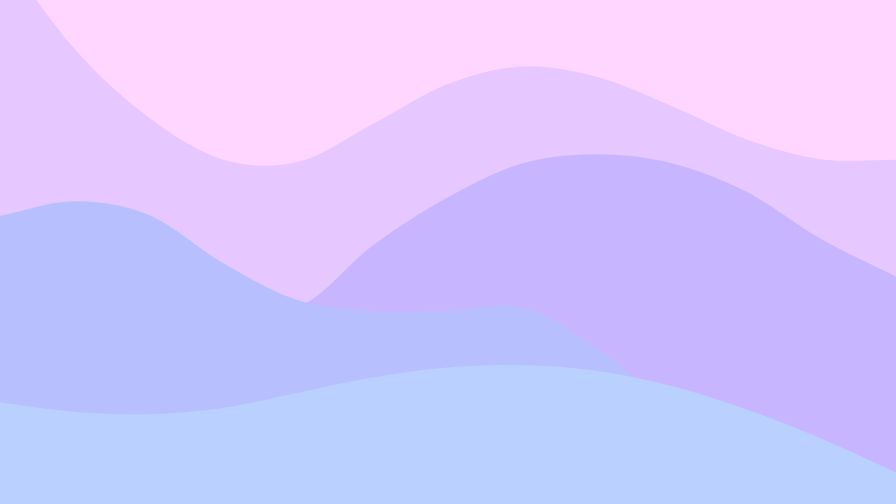
This background is drawn by a Shadertoy shader. Its source:

```glsl
// Five flat pastel layers: a pink sky behind four overlapping wavy hills.
// Each hill's crest is a smooth cubic spline through evenly spaced heights,
// and the hills are blended back to front with antialiased edges.

const int SPANS = 12;   // spline segments across the canvas

// Layer colours, back to front
const vec3 SKY_PINK   = vec3(1.00, 0.84, 1.00);
const vec3 LILAC      = vec3(0.905, 0.78, 1.00);
const vec3 VIOLET     = vec3(0.78, 0.715, 1.00);
const vec3 PERIWINKLE = vec3(0.72, 0.75, 1.00);
const vec3 PALE_BLUE  = vec3(0.73, 0.815, 1.00);

// Crest heights from left to right, as fractions of the canvas height
const float LILAC_CREST[SPANS + 1] = float[SPANS + 1](
    1.0995, 0.9028, 0.7662, 0.6829, 0.6794, 0.7546, 0.8333,
    0.8681, 0.8472, 0.7894, 0.7234, 0.6840, 0.6829);
const float VIOLET_CREST[SPANS + 1] = float[SPANS + 1](
    0.4000, 0.4000, 0.4000, 0.4097, 0.3924, 0.5139, 0.6088,
    0.6759, 0.6938, 0.6759, 0.6192, 0.5255, 0.4514);
const float PERIWINKLE_CREST[SPANS + 1] = float[SPANS + 1](
    0.5718, 0.6007, 0.5729, 0.4769, 0.4039, 0.3819, 0.3825,
    0.3889, 0.3079, 0.1852, 0.0741, 0.0000, -0.0500);
const float PALE_BLUE_CREST[SPANS + 1] = float[SPANS + 1](
    0.2014, 0.1829, 0.1782, 0.1910, 0.2211, 0.2512, 0.2708,
    0.2755, 0.2639, 0.2338, 0.1875, 0.1296, 0.0625);

// Catmull-Rom spline height at x in 0..1; the ends continue straight
float crestHeight(float x, float crest[SPANS + 1]) {
    float s = clamp(x, 0.0, 1.0) * float(SPANS);
    int i = min(int(s), SPANS - 1);
    float t = s - float(i);
    float b = crest[i];
    float c = crest[i + 1];
    float a = i > 0 ? crest[max(i - 1, 0)] : 2.0 * b - c;
    float d = i < SPANS - 1 ? crest[min(i + 2, SPANS)] : 2.0 * c - b;
    float startSlope = 0.5 * (c - a);
    float endSlope = 0.5 * (d - b);
    float quadratic = 3.0 * (c - b) - 2.0 * startSlope - endSlope;
    float cubic = 2.0 * (b - c) + startSlope + endSlope;
    return b + t * (startSlope + t * (quadratic + t * cubic));
}

// Coverage of a hill at uv, with an edge about one pixel wide
float hillMask(vec2 uv, float crest[SPANS + 1]) {
    float depth = crestHeight(uv.x, crest) - uv.y;
    float edge = length(vec2(dFdx(depth), dFdy(depth)));
    return clamp(0.5 + depth / max(edge, 1e-5), 0.0, 1.0);
}

void mainImage(out vec4 fragColor, in vec2 fragCoord) {
    vec2 uv = fragCoord / iResolution.xy;

    // Stack the hills from far to near
    vec3 color = SKY_PINK;
    color = mix(color, LILAC, hillMask(uv, LILAC_CREST));
    color = mix(color, VIOLET, hillMask(uv, VIOLET_CREST));
    color = mix(color, PERIWINKLE, hillMask(uv, PERIWINKLE_CREST));
    color = mix(color, PALE_BLUE, hillMask(uv, PALE_BLUE_CREST));

    fragColor = vec4(color, 1.0);
}
```
